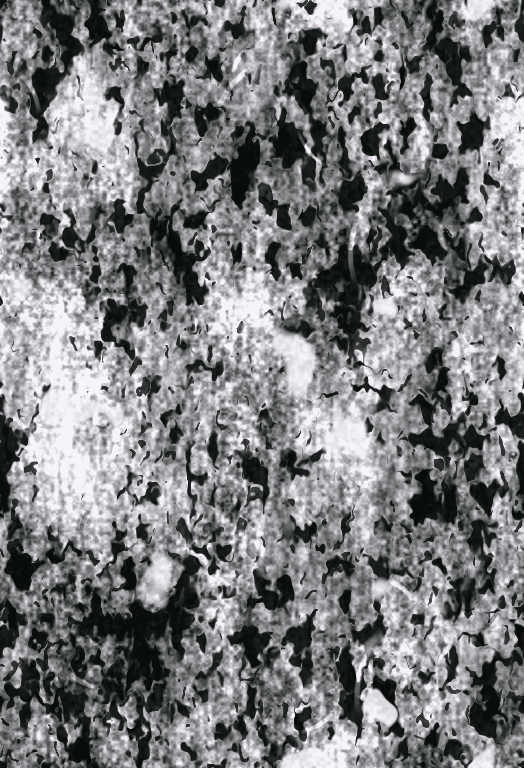
This texture is drawn by a Shadertoy shader. Its source:

```glsl
// Tileable charcoal rubbing: grainy grey ground, upright black flecks, bare white patches and smears.

const float TAU = 6.28319;
const int SCRATCHES = 14;

// Sine-free hash of a lattice cell
float hash(vec2 cell, float seed) {
    vec3 p = fract((cell + seed * 17.0).xyx * 0.1031);
    p += dot(p, p.yzx + 33.33);
    return fract((p.x + p.y) * p.z);
}

// Value noise that wraps after a whole number of cells
float noise(vec2 uv, vec2 cells, float seed) {
    vec2 p = uv * cells;
    vec2 i = floor(p);
    vec2 f = p - i;
    f = f * f * (3.0 - 2.0 * f);
    vec2 lo = mod(i, cells);
    vec2 hi = mod(i + 1.0, cells);
    float bottom = mix(hash(lo, seed), hash(vec2(hi.x, lo.y), seed), f.x);
    float top = mix(hash(vec2(lo.x, hi.y), seed), hash(hi, seed), f.x);
    return mix(bottom, top, f.y);
}

// Layered noise, normalised to 0..1
float fbm(vec2 uv, vec2 cells, int octaves, float seed) {
    float sum = 0.0, total = 0.0, weight = 1.0;
    for (int k = 0; k < octaves; k++) {
        sum += weight * noise(uv, cells, seed + float(k));
        total += weight;
        weight *= 0.5;
        cells *= 2.0;
    }
    return sum / total;
}

// Shifts the domain by noise so that lattice edges vanish
vec2 warp(vec2 uv, vec2 cells, vec2 amount, float seed) {
    vec2 shift = vec2(fbm(uv, cells, 2, seed), fbm(uv, cells, 2, seed + 5.0));
    return uv + (shift - 0.5) * amount;
}

// Shortest offset on the wrapping canvas
vec2 wrapDelta(vec2 a, vec2 b) {
    return fract(a - b + 0.5) - 0.5;
}

// Soft bump around a centre
float bump(float offset, float radius) {
    return 1.0 - smoothstep(0.2 * radius, radius, abs(offset));
}

// Tapered stroke lying along x, slightly bowed
float stroke(vec2 p, float halfLength, float width, float bow) {
    float t = clamp(p.x / halfLength, -1.0, 1.0);
    float taper = 1.0 - t * t;
    float d = abs(p.y - bow * taper);
    return taper * (1.0 - smoothstep(0.4 * width, width, d));
}

// Sum of pale and dark scratches, signed
float scratches(vec2 uv, vec2 aspect) {
    float sum = 0.0;
    for (int k = 0; k < SCRATCHES; k++) {
        vec2 id = vec2(float(k), 3.0);
        vec2 centre = vec2(hash(id, 1.0), hash(id, 2.0));
        vec2 p = wrapDelta(uv, centre) * aspect;
        float angle = TAU * hash(id, 3.0);
        float c = cos(angle), s = sin(angle);
        p = vec2(c * p.x + s * p.y, c * p.y - s * p.x);
        float halfLength = mix(0.025, 0.07, hash(id, 4.0));
        float width = mix(0.003, 0.010, hash(id, 5.0));
        float polarity = hash(id, 6.0) < 0.55 ? 0.35 : -0.35;
        sum += polarity * stroke(p, halfLength, width, 0.2 * halfLength);
    }
    return sum;
}

void mainImage(out vec4 fragColor, in vec2 fragCoord) {
    vec2 uv = fragCoord / iResolution.xy;
    vec2 aspect = vec2(1.0, iResolution.y / iResolution.x);
    vec2 ragged = warp(uv, vec2(60.0, 66.0), vec2(0.026, 0.030), 11.0);

    // Broad composition: curved smear, pale ridge, dark belt
    vec2 fromSmear = wrapDelta(uv, vec2(0.58, 0.52));
    float smear = bump(fromSmear.x, 0.42) * bump(fromSmear.y, 0.12);
    float wave = 0.025 * sin(TAU * uv.x) + 0.03 * (noise(uv, vec2(5.0, 4.0), 20.0) - 0.5);
    float ridge = bump(fromSmear.x, 0.42) * bump(fromSmear.y - 0.075 + wave, 0.035);
    float belt = bump(wrapDelta(uv, vec2(0.69)).y, 0.10);
    float cloud = fbm(uv, vec2(6.0, 5.0), 4, 30.0) - 0.5;

    // Grey ground with upright streaks, fibres and paper grain
    float streak = fbm(ragged, vec2(26.0, 14.0), 3, 40.0) - 0.5;
    float fibre = noise(uv, vec2(150.0, 55.0), 50.0) - 0.5;
    float grain = fbm(uv, vec2(120.0, 180.0), 2, 60.0) - 0.5;
    float rough = mix(0.45, 0.95, noise(uv, vec2(9.0, 8.0), 65.0));
    float tone = 0.67 + 0.9 * cloud + 0.7 * streak + 0.3 * fibre + rough * grain;
    tone += 0.14 * ridge - 0.10 * belt;

    // Black flecks, upright except where smeared along the wave
    float upright = fbm(ragged, vec2(44.0, 42.0), 2, 70.0);
    float swept = fbm(ragged + vec2(0.0, wave), vec2(22.0, 64.0), 2, 80.0);
    float fleck = mix(upright, swept, smear) - 0.6 * cloud + 0.07 * belt - 0.08 * ridge;
    fleck += 0.12 * grain;
    tone *= 1.0 - 0.87 * smoothstep(0.60, 0.74, fleck);
    float speck = noise(ragged, vec2(76.0, 80.0), 90.0) - 0.4 * cloud;
    tone *= 1.0 - 0.75 * smoothstep(0.80, 0.90, speck);

    // Bare paper patches and scratches
    vec2 torn = warp(uv, vec2(16.0, 18.0), vec2(0.06, 0.05), 100.0);
    float patchField = fbm(torn, vec2(11.0, 13.0), 2, 110.0) + 0.35 * cloud;
    float bare = smoothstep(0.76, 0.83, patchField);
    tone = mix(tone, 0.94 + 0.12 * grain, 0.92 * bare);
    tone += scratches(uv, aspect);

    // Greenish blacks, faintly violet whites
    tone = clamp(tone, 0.04, 0.96);
    vec3 darkTint = vec3(-0.010, 0.009, -0.002);
    vec3 lightTint = vec3(0.004, -0.008, 0.020);
    fragColor = vec4(tone + mix(darkTint, lightTint, tone), 1.0);
}
```
